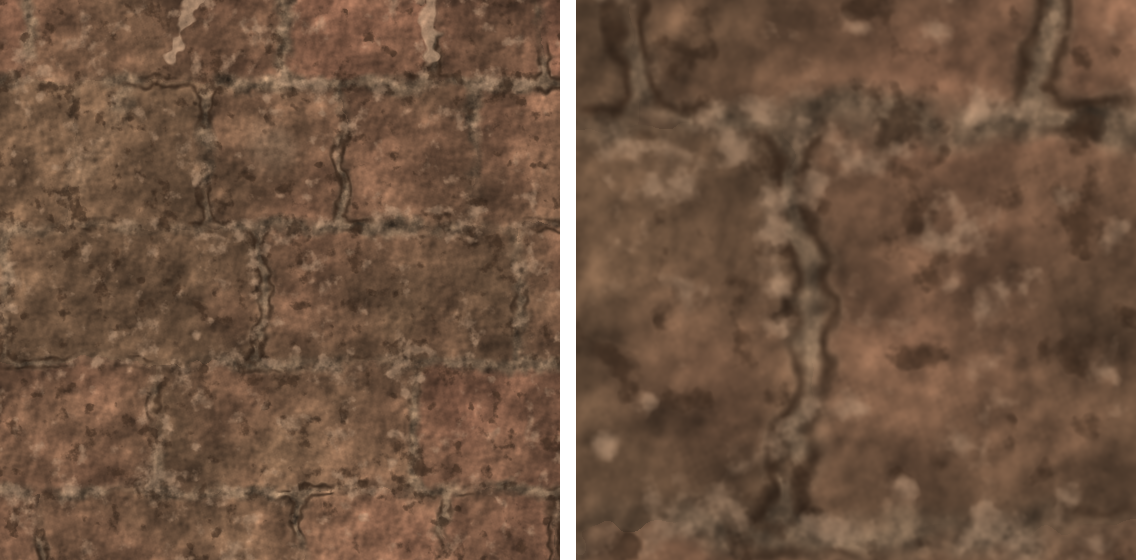
Left, the full canvas; right, a detail of the centre.
This texture is drawn by a Shadertoy shader. Its source:

```glsl
// Weathered brown-red brick wall with ragged mortar, dark cracks and pale chips.
#define ROW_HEIGHT 0.2427
#define FIRST_JOINT 0.124
#define BRICK_LENGTH 0.46
#define HEADER_LENGTH 0.24
#define SPLIT_AT 0.57
#define JOINT_HALF 0.011
#define CORNER 0.010
#define RAGGED 0.036
#define MOTTLING 0.75
#define STAINING 0.62
#define RELIEF 0.75

const vec3 BRICK_BROWN = vec3(0.425, 0.325, 0.245);
const vec3 BRICK_RED   = vec3(0.495, 0.345, 0.268);
const vec3 MORTAR      = vec3(0.46, 0.375, 0.295);
const vec3 CRACK       = vec3(0.22, 0.155, 0.11);
const vec3 PALE        = vec3(0.70, 0.57, 0.46);

// Start of the first whole brick in each course, bottom to top
const float COURSE_START[5] = float[5](0.072, 0.277, 0.007, 0.13, 0.05);

float hash(vec2 p) {
    return fract(sin(dot(p, vec2(127.1, 311.7))) * 43758.5453);
}

float noise(vec2 p) {
    vec2 i = floor(p), f = fract(p);
    f = f * f * (3.0 - 2.0 * f);
    return mix(mix(hash(i), hash(i + vec2(1, 0)), f.x),
               mix(hash(i + vec2(0, 1)), hash(i + vec2(1, 1)), f.x), f.y);
}

float fbm(vec2 p) {
    float sum = 0.0, amp = 0.53;
    for (int i = 0; i < 4; i++) {
        sum += amp * noise(p);
        p = mat2(1.6, 1.2, -1.2, 1.6) * p + 7.3;
        amp *= 0.5;
    }
    return sum;
}

float segment(vec2 p, vec2 a, vec2 b) {
    vec2 pa = p - a, ba = b - a;
    return length(pa - ba * clamp(dot(pa, ba) / dot(ba, ba), 0.0, 1.0));
}

// Signed distance to the nearest brick; id receives its cell
float brickDistance(vec2 p, out vec2 id) {
    p.y += 0.018 * sin(3.1416 * (p.y - FIRST_JOINT) / (3.0 * ROW_HEIGHT));
    float row = clamp(floor((p.y - FIRST_JOINT) / ROW_HEIGHT) + 1.0, 0.0, 4.0);
    float pitch = row == 3.0 ? HEADER_LENGTH : BRICK_LENGTH;
    float start = COURSE_START[int(row)];
    float cell = floor((p.x - start) / pitch);
    float left = start + cell * pitch, right = left + pitch;

    // The outer courses hold one brick cut in two
    if (abs(row - 2.0) == 2.0 && cell == 1.0) {
        float cut = left + SPLIT_AT * pitch;
        if (p.x < cut) right = cut;
        else { left = cut; cell += 0.5; }
    }
    id = vec2(cell, row);
    float bottom = FIRST_JOINT + (row - 1.0) * ROW_HEIGHT;
    vec2 center = vec2(0.5 * (left + right), bottom + 0.5 * ROW_HEIGHT);
    vec2 halfSize = 0.5 * vec2(right - left, ROW_HEIGHT) - JOINT_HALF - CORNER;
    vec2 q = abs(p - center) - halfSize;
    return length(max(q, 0.0)) + min(max(q.x, q.y), 0.0) - CORNER;
}

void mainImage(out vec4 fragColor, in vec2 fragCoord) {
    vec2 p = fragCoord / iResolution.xy;
    vec2 wobble = vec2(fbm(p * 18.0), fbm(p * 18.0 + 31.0)) - 0.5;
    vec2 fine = vec2(noise(p * 80.0), noise(p * 80.0 + 17.0)) - 0.5;
    vec2 w = p + wobble * RAGGED + fine * 0.009;
    vec2 id;
    float d = brickDistance(w, id);

    // Brick faces: tone per brick, broad stains and mottling
    float stain = fbm(p * 4.5 + 3.0) - 0.5;
    float mottle = fbm(p * 26.0 + id * 5.0) - 0.5;
    float outer = id.y < 1.5 || id.y > 3.5 ? 0.65 : 0.15;
    float red = outer + 0.5 * (hash(id + 4.0) - 0.5) + 1.3 * stain;
    vec3 color = mix(BRICK_BROWN, BRICK_RED, clamp(red, 0.0, 1.0));
    color *= 1.0 + MOTTLING * mottle;

    // Mortar, half hidden by grime, plus a slanted smear of it
    float smear = segment(w, vec2(0.235, 0.84), vec2(0.13, 0.65)) - 0.016;
    float joint = smoothstep(-0.010, 0.009, max(d, -smear));
    float cover = joint * (0.25 + 0.7 * smoothstep(0.36, 0.58, fbm(p * 14.0 + 9.0)));
    vec3 mortar = MORTAR * (0.92 + 1.3 * (fbm(p * 42.0) - 0.5));
    color = mix(color, mortar, cover);
    color *= 1.0 + STAINING * (fbm(p * 6.0 + 40.0) - 0.5);

    // Broken dark cracks along the brick edges, mostly beside upright joints
    float broken = smoothstep(0.48, 0.64, fbm(p * 11.0 + 21.0));
    float crack = smoothstep(0.007, 0.0, abs(d - 0.002)) * broken;
    color = mix(color, CRACK, 0.75 * crack);

    // Pale crumbs, dense around the joints, and dark pits
    float nearJoint = smoothstep(-0.03, 0.0, d);
    float crumbs = smoothstep(0.60, 0.84, fbm(p * 40.0 + 50.0) + 0.06 * nearJoint);
    float pits = smoothstep(0.62, 0.80, fbm(p * 44.0 + 90.0) + 0.05 * nearJoint);
    color = mix(color, CRACK, 0.6 * pits);

    // One spalled face and two streaks in the top course
    float spall = smoothstep(0.055, 0.015, length((w - vec2(0.485, 0.74)) * vec2(0.8, 1.0)));
    float streak = min(segment(w, vec2(0.355, 1.01), vec2(0.31, 0.895)),
                       segment(w, vec2(0.765, 1.01), vec2(0.765, 0.89)));
    streak = smoothstep(0.020, 0.011, streak + 0.030 * (noise(p * 50.0) - 0.35));
    color = mix(color, PALE, max(max(0.55 * crumbs, 0.32 * spall), 0.75 * streak));

    // Grit lit from the upper left
    vec2 toLight = vec2(-0.005, 0.005);
    float grit = fbm(p * 42.0) - fbm((p + toLight) * 42.0);
    color *= 1.0 + RELIEF * grit + 0.13 * (noise(p * 120.0) - 0.5);
    fragColor = vec4(clamp(color, 0.0, 1.0), 1.0);
}
```
